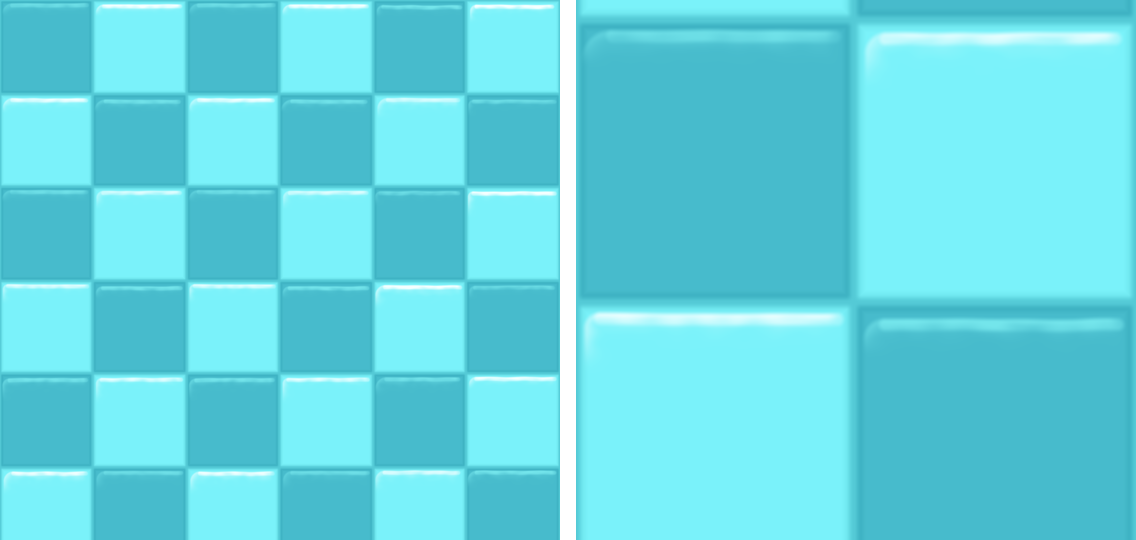
Left, the full canvas; right, a detail of the centre.
Give the GLSL for this pattern, as a Shadertoy shader.

```glsl
// Glossy two-tone checkerboard: soft seams divide square tiles, and each tile
// carries a brushed highlight along its top edge that curls down the left corner.
// Highlights are a capsule plus a rounded-corner wash, varied by hash and noise.

#define COLUMNS 6.0
#define SEAM 0.028
#define SEAM_SHADE 0.05
#define UNEVEN 0.008
#define BAR_RADIUS 0.021
#define BAR_STRENGTH 0.50
#define WASH_STRENGTH 0.62
#define DARK_GLOSS 0.72
#define LIGHT vec3(0.48, 0.95, 0.98)
#define DARK vec3(0.28, 0.735, 0.80)
#define SHINE vec3(0.96, 1.0, 1.0)
#define DARK_SHINE vec3(0.52, 0.96, 0.97)

const float PI = 3.14159;

vec2 hash2(vec2 p) {
    vec3 a = fract(p.xyx * vec3(0.1031, 0.1030, 0.0973));
    a += dot(a, a.yzx + 33.33);
    return fract((a.xx + a.yz) * a.zy);
}

float cornerGradient(vec2 cell, vec2 offset) {
    float angle = 2.0 * PI * hash2(cell + 17.0).x;
    return dot(vec2(cos(angle), sin(angle)), offset);
}

// Gradient noise, roughly -0.7 to 0.7
float gradientNoise(vec2 p) {
    vec2 i = floor(p), f = fract(p);
    vec2 u = f * f * f * (f * (f * 6.0 - 15.0) + 10.0);
    vec2 e = vec2(0.0, 1.0);
    return mix(
        mix(cornerGradient(i, f), cornerGradient(i + e.yx, f - e.yx), u.x),
        mix(cornerGradient(i + e.xy, f - e.xy), cornerGradient(i + e.yy, f - e.yy), u.x),
        u.y);
}

float capsule(vec2 p, vec2 a, vec2 b, float radius) {
    vec2 ab = b - a;
    float t = clamp(dot(p - a, ab) / dot(ab, ab), 0.0, 1.0);
    return length(p - a - ab * t) - radius;
}

// Depth inside a quadrant whose upper-left corner is rounded
float cornerDepth(vec2 p, float radius) {
    vec2 c = radius - p;
    return radius - length(max(c, 0.0)) - min(max(c.x, c.y), 0.0);
}

// Highlight amount at q, a tile position with y pointing down
float highlight(vec2 q, vec2 id, float pixel) {
    vec2 r1 = hash2(id + 3.0), r2 = hash2(id + 41.0), r3 = hash2(id + 83.0);
    float left = mix(0.018, 0.048, r1.x);
    float right = mix(0.935, 0.965, r1.y);
    float top = mix(0.035, 0.062, r2.x);
    float radius = mix(0.055, 0.12, r2.y);
    float tail = mix(0.13, 0.30, r3.x);
    float power = mix(0.75, 1.1, r3.y);

    // Brushed wobble of the edge and wispy depth below it
    float wisp = gradientNoise(vec2(q.x * 9.0, q.y * 16.0) + id * 13.7);
    float wobble = gradientNoise(vec2(q.x * 5.0, 0.5) + id * 7.3);
    vec2 p = q - vec2(left, top + 0.008 * wobble);
    float soft = max(0.012, pixel);

    // Crisp bar along the top
    float width = right - left;
    float bar = capsule(p, vec2(radius, BAR_RADIUS),
                        vec2(width - BAR_RADIUS, BAR_RADIUS), BAR_RADIUS);
    float core = 1.0 - smoothstep(-soft, soft, bar);
    core *= 0.85 + 0.5 * wisp;

    // Wash fading inward from the top and down the rounded corner
    float depth = cornerDepth(p, radius);
    float reach = mix(0.032, 0.055, r2.y) * (1.0 + 0.7 * wisp);
    float wash = smoothstep(-soft, soft, depth) * exp(-pow(max(depth, 0.0) / reach, 1.5));
    wash *= 1.0 - smoothstep(0.15 * tail, tail, p.y);
    wash *= 1.0 - smoothstep(width - 0.06, width, p.x);

    return clamp(power * (BAR_STRENGTH * core + WASH_STRENGTH * wash), 0.0, 1.0);
}

void mainImage(out vec4 fragColor, in vec2 fragCoord) {
    float pixel = COLUMNS / iResolution.x;
    vec2 p = vec2(fragCoord.x, iResolution.y - fragCoord.y) * pixel;

    // Alternate seams sit slightly off the even grid
    p += UNEVEN * vec2(1.0, -1.0) * (0.5 - 0.5 * cos(PI * p));
    vec2 tile = floor(p), q = fract(p);
    float parity = mod(tile.x + tile.y, 2.0);

    // Soft checker blend and a faint shadow beside the seams
    vec2 edge = 0.5 - abs(q - 0.5);
    vec2 fill = smoothstep(vec2(0.0), vec2(max(SEAM, pixel)), edge);
    float blend = 0.5 + (parity - 0.5) * fill.x * fill.y;
    vec3 color = mix(DARK, LIGHT, blend);
    float nearest = min(edge.x, edge.y);
    color -= SEAM_SHADE * (1.0 - smoothstep(0.012, 0.05, nearest));

    // The first four columns share two highlight designs per row
    float design = tile.x < 4.0 ? mod(tile.x, 2.0) : tile.x;
    float gloss = highlight(q, vec2(design, tile.y), pixel);
    color = parity > 0.5 ? mix(color, SHINE, gloss)
                         : mix(color, DARK_SHINE, gloss * DARK_GLOSS);

    fragColor = vec4(color, 1.0);
}
```
